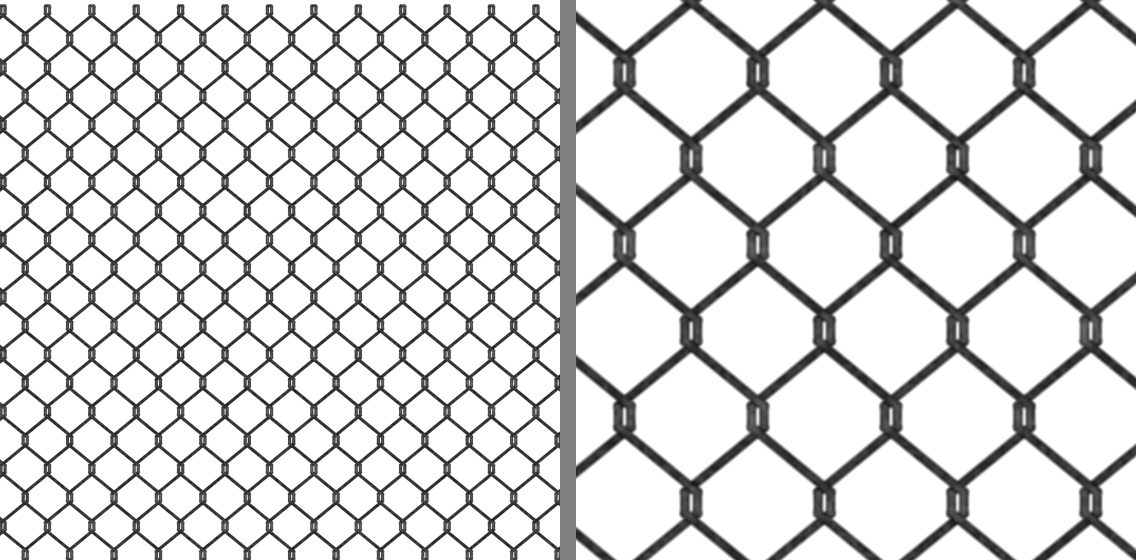
Left: the whole. Right: its middle third, enlarged.
Reproduce this pattern procedurally as a Shadertoy shader.

```glsl
// Dark chain-link fence on white: upright zigzag wires that hook into their neighbours.
// Each wire is a folded distance field; the two wires nearest to a point are layered,
// and their order flips at the middle of every knot so that they interlock.

const float COLUMN_STEP = 0.03965;          // distance between knot columns
const float ROW_STEP = 0.0512;              // distance between knot rows
const vec2 FIRST_KNOT = vec2(0.0054, 0.0182); // measured from the top left
const float FENCE_TOP = 0.0078;
const float HOOK_REACH = 0.0037;            // how far a wire passes its column
const float HOOK_HALF = 0.0063;             // half length of the upright bend
const float WIRE_RADIUS = 0.0027;
const float EDGE_SOFTNESS = 0.0014;

float hash(vec2 cell) {
    uvec2 n = uvec2(ivec2(cell)) * uvec2(1597334673u, 3812015801u);
    uint h = (n.x ^ n.y) * 1597334673u;
    h = (h ^ (h >> 15)) * 2246822519u;
    return float((h ^ (h >> 13)) >> 8) / 16777216.0;
}

float valueNoise(vec2 p) {
    vec2 cell = floor(p);
    vec2 f = fract(p);
    f = f * f * (3.0 - 2.0 * f);
    float low = mix(hash(cell), hash(cell + vec2(1, 0)), f.x);
    float high = mix(hash(cell + vec2(0, 1)), hash(cell + vec2(1, 1)), f.x);
    return mix(low, high, f.y);
}

float segmentDistance(vec2 p, vec2 a, vec2 b) {
    vec2 ab = b - a;
    return length(p - a - ab * clamp(dot(p - a, ab) / dot(ab, ab), 0.0, 1.0));
}

float smoothMin(float a, float b, float k) {
    float h = max(k - abs(a - b), 0.0) / k;
    return min(a, b) - 0.25 * h * h * k;
}

// Distance to the centre line of the wire between columns index and index + 1.
float wireDistance(vec2 p, float index) {
    float y = mod(p.y - index * ROW_STEP, 2.0 * ROW_STEP);
    y = ROW_STEP - abs(y - ROW_STEP);
    vec2 q = vec2(p.x - (index + 0.5) * COLUMN_STEP, y - 0.5 * ROW_STEP);
    q *= q.y < 0.0 ? -1.0 : 1.0;
    vec2 bend = vec2(0.5 * COLUMN_STEP + HOOK_REACH, 0.5 * ROW_STEP - HOOK_HALF);
    float slant = segmentDistance(q, -bend, bend);
    float hook = segmentDistance(q, bend, bend + vec2(0.0, 2.0 * HOOK_HALF));
    return smoothMin(slant, hook, 0.0012);
}

// Round profile with a pale crown, stronger on the knots, and a speckled coating.
float wireTone(float d, float knotGlow, float grain, float knotTone) {
    float across = clamp(d / WIRE_RADIUS, 0.0, 1.0);
    float crown = 1.0 - across * across;
    return 0.11 + crown * (0.08 + 0.13 * knotGlow) + 0.13 * (grain - 0.4) + knotTone;
}

float paintWire(float under, float d, float tone, float softness) {
    return mix(under, tone, smoothstep(-softness, softness, WIRE_RADIUS - d));
}

void mainImage(out vec4 fragColor, in vec2 fragCoord) {
    vec2 uv = fragCoord / iResolution.y;
    vec2 p = vec2(uv.x, 1.0 - uv.y) - FIRST_KNOT;
    float pixel = 1.0 / iResolution.y;
    float softness = max(EDGE_SOFTNESS, 0.75 * pixel);

    // Nearest knot: rows are staggered between neighbouring columns.
    float column = floor(p.x / COLUMN_STEP + 0.5);
    float shift = mod(column, 2.0);
    float row = 2.0 * floor((p.y / ROW_STEP - shift) * 0.5 + 0.5) + shift;
    vec2 fromKnot = p - vec2(column * COLUMN_STEP, row * ROW_STEP);

    // Wear: fine grain, and a slightly different tone on each knot.
    float grain = valueNoise(p * 330.0 + 64.0);
    float knotGlow = 1.0 - smoothstep(0.004, 0.014, length(fromKnot));
    float knotTone = 0.06 * knotGlow * (hash(vec2(column, row) + 32.0) - 0.5);

    float leftWire = wireDistance(p, column - 1.0);
    float rightWire = wireDistance(p, column);
    bool leftOver = fromKnot.y < 0.0;
    float overWire = leftOver ? leftWire : rightWire;
    float underWire = leftOver ? rightWire : leftWire;

    // The lower wire is darkened where the upper one shades it.
    float shade = 0.75 + 0.25 * smoothstep(WIRE_RADIUS, 2.0 * WIRE_RADIUS, overWire);
    float overTone = wireTone(overWire, knotGlow, grain, knotTone);
    float underTone = shade * wireTone(underWire, knotGlow, grain, knotTone);

    float fence = paintWire(1.0, underWire, underTone, softness);
    fence = paintWire(fence, overWire, overTone, softness);

    // Wires end at the top edge of the fence.
    float topMask = smoothstep(-softness, softness, p.y + FIRST_KNOT.y - FENCE_TOP);
    fragColor = vec4(vec3(mix(1.0, fence, topMask)), 1.0);
}
```
